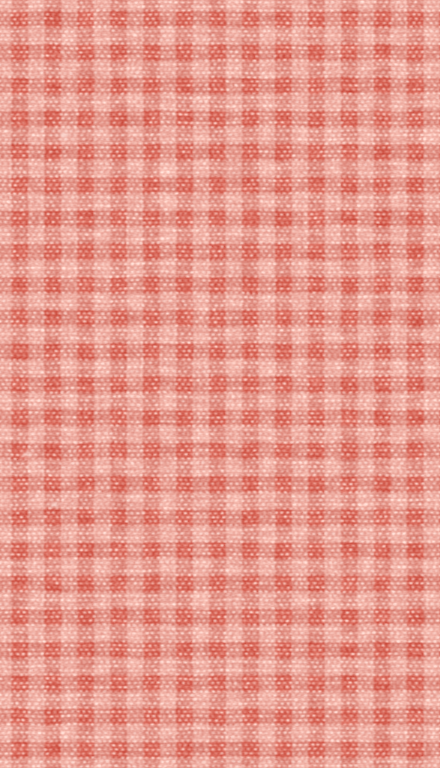
This texture is drawn by a Shadertoy shader. Its source:

```glsl
#define REPEATS vec2(13.35, 23.13)      // checks across and down
#define BAND_CENTER vec2(0.60, 0.55)    // dark band position in a check
#define BAND_WIDTH 0.50
#define STITCHES vec2(5.5, 8.0)         // stitches per check
#define WOBBLE 0.035
#define GLINT 0.56
#define SLUB 0.085
#define LIGHT_CLOTH vec3(0.97, 0.745, 0.70)
#define MIXED_CLOTH vec3(0.91, 0.605, 0.555)
#define DARK_CLOTH vec3(0.87, 0.42, 0.36)
#define THREAD_GLINT vec3(0.99, 0.86, 0.83)
#define GAP_SHADE vec3(0.96, 0.89, 0.88)

float hash(vec2 p) {
    vec3 q = fract(p.xyx * vec3(0.1031, 0.1030, 0.0973));
    q += dot(q, q.yzx + 33.33);
    return fract((q.x + q.y) * q.z);
}

vec2 gradient(vec2 cell) {
    float angle = 6.2832 * hash(cell);
    return vec2(cos(angle), sin(angle));
}

// Gradient noise, roughly -0.7 to 0.7
float noise(vec2 p) {
    vec2 i = floor(p), f = p - i;
    vec2 s = f * f * f * (f * (f * 6.0 - 15.0) + 10.0);
    vec2 e = vec2(1.0, 0.0);
    float low = mix(dot(gradient(i), f), dot(gradient(i + e), f - e), s.x);
    float high = mix(dot(gradient(i + e.yx), f - e.yx),
                     dot(gradient(i + 1.0), f - 1.0), s.x);
    return mix(low, high, s.y);
}

// Coverage of the dark bands along each axis
vec2 darkBands(vec2 p, vec2 pixel) {
    vec2 d = abs(fract(p - BAND_CENTER + 0.5) - 0.5) - 0.5 * BAND_WIDTH;
    vec2 soft = pixel + 0.025;
    return 1.0 - smoothstep(-soft, soft, d);
}

// Brick-staggered stitches with uneven size and brightness
float stitch(vec2 p) {
    vec2 q = p * STITCHES;
    q.x += 0.5 * mod(floor(q.y), 2.0);
    vec2 cell = floor(q);
    vec2 local = q - cell - 0.5;
    local.x += 0.22 * (hash(cell + 7.0) - 0.5);
    float body = exp(-dot(local * local, vec2(9.0, 8.0)));
    return body * mix(0.55, 1.4, hash(cell));
}

// Rare pale knots of loose fibre
float fleck(vec2 p) {
    vec2 q = p * 0.8, cell = floor(q);
    vec2 center = 0.25 + 0.5 * vec2(hash(cell + 31.0), hash(cell + 57.0));
    vec2 d = (q - cell - center) * vec2(9.0, 15.0);
    d += 0.6 * noise(p * 9.0);
    return step(0.975, hash(cell + 83.0)) * exp(-dot(d, d));
}

void mainImage(out vec4 fragColor, in vec2 fragCoord) {
    vec2 pixel = REPEATS / iResolution.xy;
    vec2 p = fragCoord * pixel;

    // Threads drift a little out of line
    vec2 cloth = p + WOBBLE * vec2(noise(p * vec2(0.8, 2.5)),
                                   noise(p * vec2(1.1, 0.7) + 40.0));

    // Dyed warp crossing dyed weft
    vec2 bands = darkBands(cloth, pixel);
    vec3 color = mix(LIGHT_CLOTH, MIXED_CLOTH, max(bands.x, bands.y));
    color = mix(color, DARK_CLOTH, bands.x * bands.y);

    // Raised stitches and the gaps between them
    float weave = stitch(cloth);
    color = mix(color, THREAD_GLINT, clamp(GLINT * weave, 0.0, 0.85));
    color *= mix(GAP_SHADE, vec3(1.0), min(weave, 1.0));

    // Thick and thin yarns, stronger along the weft
    float weft = noise(cloth * vec2(0.9, STITCHES.y));
    float warp = noise(cloth * vec2(9.0, 0.7) + 90.0);
    float fibre = noise(cloth * vec2(11.0, 17.0) + 20.0);
    float tone = SLUB * (1.3 * weft + 0.7 * warp + 0.9 * fibre);
    color += tone * vec3(0.5, 1.0, 1.0);

    color = mix(color, THREAD_GLINT, 0.8 * fleck(cloth));
    fragColor = vec4(clamp(color, 0.0, 1.0), 1.0);
}
```
